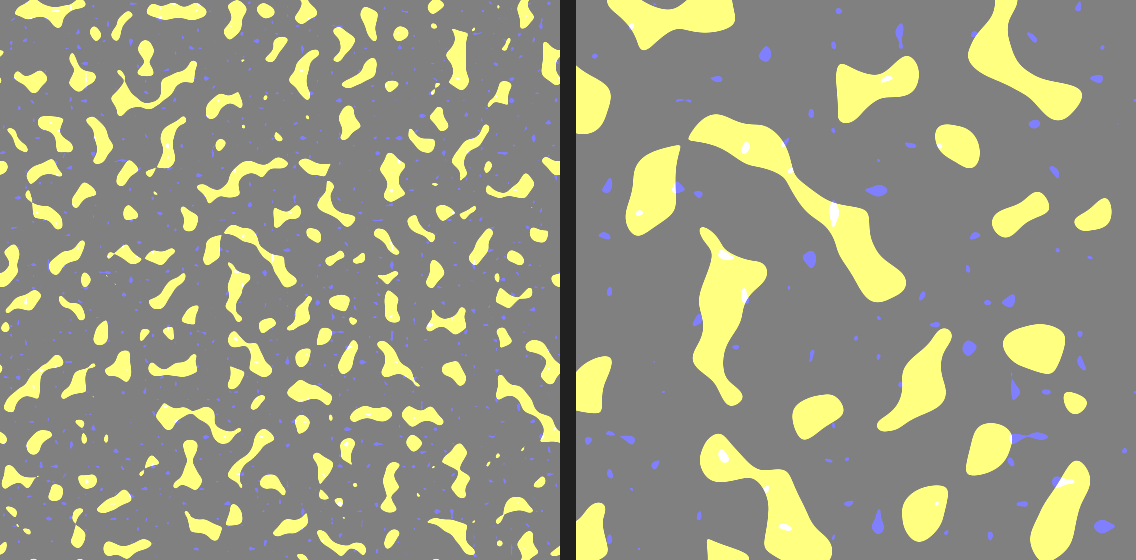
Left: the whole. Right: its middle third, enlarged.
Reproduce this pattern procedurally as a Shadertoy shader.

```glsl
// Unit gradient for a lattice point, from an integer hash
vec2 latticeGradient(ivec2 cell, int seed) {
    uvec2 h = uvec2(cell + seed) * 1664525u + 12345u;
    h.x += h.y * 1664525u;
    h.y += h.x * 1664525u;
    h ^= h >> 16u;
    h.x += h.y * 1664525u;
    h.y += h.x * 1664525u;
    h ^= h >> 16u;
    float angle = 6.28319 * float(h.x & 65535u) / 65536.0;
    return vec2(cos(angle), sin(angle));
}

// One corner's contribution, with the lattice wrapped at the period
float cornerRamp(ivec2 cell, ivec2 corner, vec2 f, int period, int seed) {
    ivec2 wrapped = (cell + corner) % period;
    return dot(latticeGradient(wrapped, seed), f - vec2(corner));
}

// Gradient noise over the unit square that repeats on all sides
float tilingNoise(vec2 uv, int period, int seed) {
    vec2 p = uv * float(period);
    ivec2 cell = ivec2(floor(p));
    vec2 f = fract(p);
    vec2 w = f * f * f * (f * (f * 6.0 - 15.0) + 10.0);
    float bottom = mix(cornerRamp(cell, ivec2(0, 0), f, period, seed),
                       cornerRamp(cell, ivec2(1, 0), f, period, seed), w.x);
    float top = mix(cornerRamp(cell, ivec2(0, 1), f, period, seed),
                    cornerRamp(cell, ivec2(1, 1), f, period, seed), w.x);
    return mix(bottom, top, w.y);
}

// Crisp threshold with a narrow smoothed edge
float cutAbove(float value, float level) {
    float edge = max(0.5 * fwidth(value), 0.0001);
    return clamp((value - level) / edge + 0.5, 0.0, 1.0);
}

void mainImage(out vec4 fragColor, in vec2 fragCoord) {
    vec2 uv = fragCoord / iResolution.xy;

    // Large islands and fine specks come from two noise scales
    float islands = cutAbove(tilingNoise(uv, 25, 17), 0.215);
    float specks = cutAbove(tilingNoise(uv, 75, 421), 0.45);

    // Both layers add light to the grey, so specks on islands turn white
    vec3 color = vec3(0.5);
    color += islands * vec3(0.5, 0.5, 0.0);
    color += specks * vec3(0.0, 0.0, 0.5);
    fragColor = vec4(color, 1.0);
}
```
